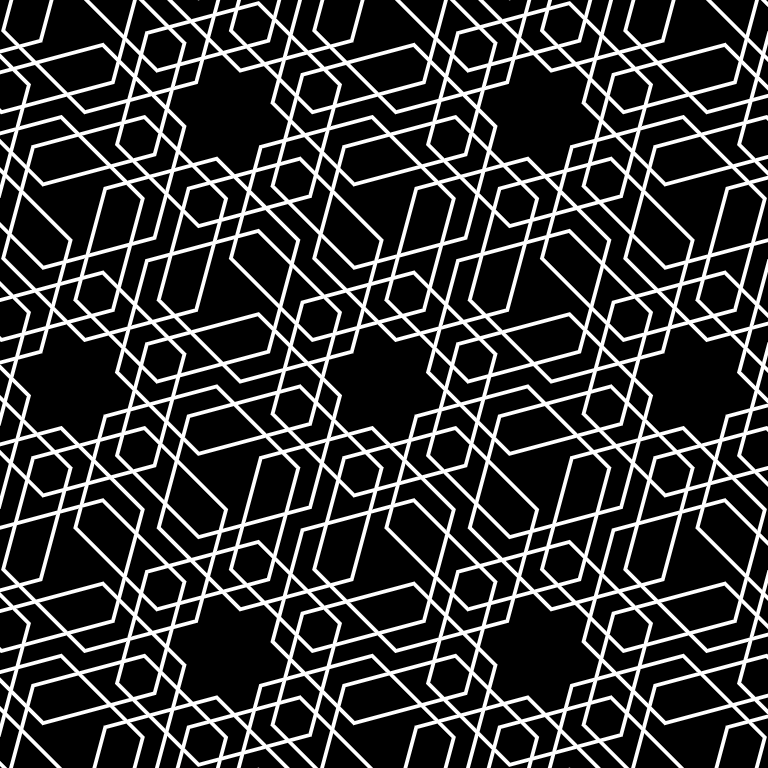
Write a WebGL 2 fragment shader that draws this pattern.

```glsl
#version 300 es
precision highp float;

uniform vec2 u_resolution;
out vec4 outColor;

const float PERIOD = 0.405;        // distance between neighbouring stars
const float HEX_RADIUS = 0.1502;   // centre to corner of each outline
const float LINE_WIDTH = 0.0049;
const float TILT = radians(15.0);  // direction of the first hexagon corner
const vec3 BACKGROUND = vec3(0.0);
const vec3 LINE_COLOR = vec3(1.0);

const float SQRT3 = sqrt(3.0);
const float RING_RADIUS = 0.5 * PERIOD / cos(TILT);
const float OUTER_RADIUS = (SQRT3 - 1.0) * PERIOD;

vec2 direction(float angle) {
    return vec2(cos(angle), sin(angle));
}

// Offset from the nearest point of a triangular lattice
vec2 latticeOffset(vec2 p) {
    vec2 cell = PERIOD * vec2(1.0, SQRT3);
    vec2 a = mod(p + 0.5 * cell, cell) - 0.5 * cell;
    vec2 b = mod(p, cell) - 0.5 * cell;
    return dot(a, a) < dot(b, b) ? a : b;
}

// Distance to a hexagon outline with sharp corners
float hexOutline(vec2 p) {
    float reach = 0.0;
    for (int i = 0; i < 3; i++) {
        vec2 normal = direction(TILT + radians(30.0 + 60.0 * float(i)));
        reach = max(reach, abs(dot(p, normal)));
    }
    return abs(reach - 0.5 * SQRT3 * HEX_RADIUS);
}

void main() {
    float canvas = min(u_resolution.x, u_resolution.y);
    vec2 p = latticeOffset((gl_FragCoord.xy - 0.5 * u_resolution) / canvas);

    // Hexagon around the star
    float dist = hexOutline(p);

    // Twelve hexagons shared with the neighbouring stars
    for (int i = 0; i < 12; i++) {
        float angle = TILT + radians(30.0 * float(i));
        dist = min(dist, hexOutline(p - RING_RADIUS * direction(angle)));
    }

    // Six hexagons reaching in from beyond the cell corners
    for (int i = 0; i < 6; i++) {
        float angle = radians(30.0 + 60.0 * float(i));
        dist = min(dist, hexOutline(p - OUTER_RADIUS * direction(angle)));
    }

    float coverage = clamp((0.5 * LINE_WIDTH - dist) * canvas + 0.5, 0.0, 1.0);
    outColor = vec4(mix(BACKGROUND, LINE_COLOR, coverage), 1.0);
}
```
